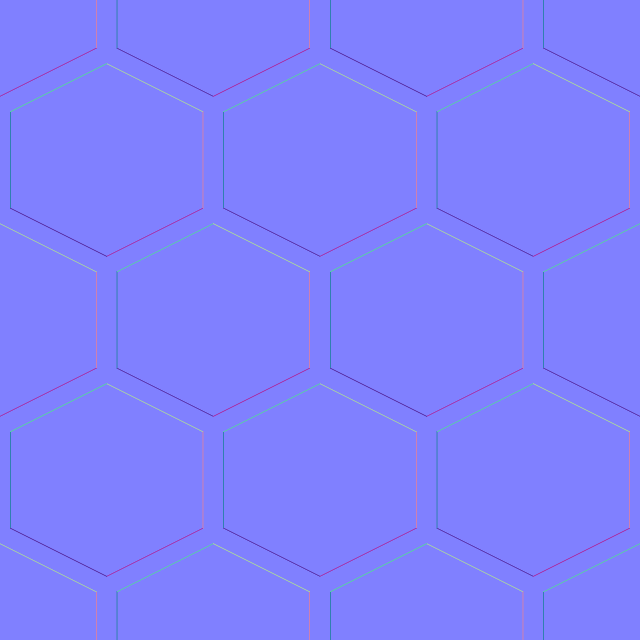
Give the GLSL for this texture map, as a Shadertoy shader.

```glsl
const vec2 REPEATS = vec2(3.0, 2.0);      // each repeat holds two staggered hexagons
const float HEX_RADIUS = 0.15;            // half width and half height of a hexagon
const float LINE_WIDTH = 1.0 / 1024.0;
const vec2 SIDE_NORMAL = vec2(1.0, 0.0);
const vec2 SLOPE_NORMAL = vec2(0.4472, 0.8944);
const vec3 FLAT_NORMAL = vec3(0.5, 0.5, 1.0);

// Position relative to the nearest point of a rectangular lattice
vec2 latticeOffset(vec2 p, vec2 period) {
    return p - period * floor(p / period + 0.5);
}

// Hexagon norm: equal to the radius on the outline
float hexNorm(vec2 p) {
    vec2 a = abs(p);
    return max(a.x, a.y + 0.5 * a.x);
}

// Offset from the centre of the hexagon that owns p
vec2 hexCell(vec2 p, vec2 period) {
    vec2 even = latticeOffset(p, period);
    vec2 odd = latticeOffset(p - 0.5 * period, period);
    return hexNorm(even) < hexNorm(odd) ? even : odd;
}

// Signed distance in x, outward normal of the closest edge in yz
vec3 hexEdge(vec2 p, float radius) {
    vec2 a = abs(p);
    float side = a.x - radius;
    float slope = dot(a, SLOPE_NORMAL) - radius * SLOPE_NORMAL.y;
    vec2 facing = vec2(p.x < 0.0 ? -1.0 : 1.0, p.y < 0.0 ? -1.0 : 1.0);
    return side > slope ? vec3(side, SIDE_NORMAL * facing)
                        : vec3(slope, SLOPE_NORMAL * facing);
}

// Share of a pixel covered by a line centred on distance zero
float lineCoverage(float dist, float width, float pixel) {
    float upper = min(dist + 0.5 * pixel, 0.5 * width);
    float lower = max(dist - 0.5 * pixel, -0.5 * width);
    return clamp((upper - lower) / pixel, 0.0, 1.0);
}

void mainImage(out vec4 fragColor, in vec2 fragCoord) {
    vec2 uv = fragCoord / iResolution.xy;
    float pixel = 1.0 / min(iResolution.x, iResolution.y);

    vec2 cell = hexCell(uv, 1.0 / REPEATS);
    vec3 edge = hexEdge(cell, HEX_RADIUS);

    // The step lies just outside the hexagon and leans fully sideways
    float coverage = lineCoverage(edge.x - 0.5 * LINE_WIDTH, LINE_WIDTH, pixel);
    vec3 stepNormal = vec3(0.5 + 0.5 * edge.yz, 0.5);

    fragColor = vec4(mix(FLAT_NORMAL, stepNormal, coverage), 1.0);
}
```
